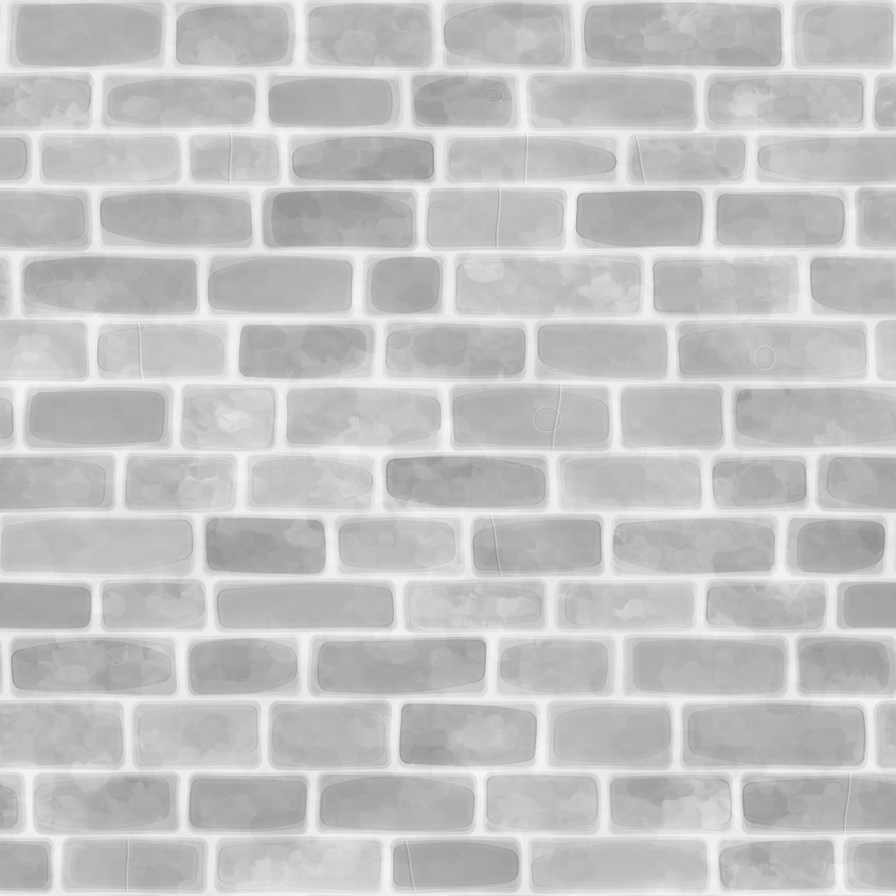
This texture is drawn by a WebGL 1 fragment shader. Its source:

```glsl
precision highp float;
// Pale grey painted brick wall: 14 running-bond courses of 6 uneven bricks, tiling.
// Joints are a jittered grid; each brick stacks a soft bed, a translucent glaze and
// a tapered face, washed with ragged cellular discs and marked by cracks and chips.

uniform vec2 u_resolution;

float hash(vec2 p) {
  return fract(sin(dot(p, vec2(127.1, 311.7))) * 43758.55);
}

// Position of joint i on a wrapping axis with count cells
float joint(float i, float count, float spread, float seed) {
  return i + spread * (hash(vec2(mod(i, count), seed)) - 0.5);
}

// Returns start, end and index of the uneven cell holding t
vec3 findCell(float t, float count, float spread, float seed) {
  float i = floor(t);
  if (t < joint(i, count, spread, seed)) i -= 1.0;
  else if (t >= joint(i + 1.0, count, spread, seed)) i += 1.0;
  return vec3(joint(i, count, spread, seed), joint(i + 1.0, count, spread, seed), i);
}

float roundBox(vec2 p, vec2 halfSize, float radius) {
  vec2 q = abs(p) - halfSize + radius;
  return length(max(q, 0.0)) + min(max(q.x, q.y), 0.0) - radius;
}

// Rounded box whose ends taper by a different amount at each corner
float taperedBox(vec2 p, vec2 halfSize, vec2 id, float cut) {
  vec2 side = step(0.0, p), bend = (p / halfSize) * (p / halfSize);
  float corner = hash(id + side * 5.3 + 41.0), end = hash(id + side.x * 9.1 + 63.0);
  vec2 inset = vec2(0.011 * pow(end, 4.0) + 0.004 * end * bend.y, cut * corner * corner * bend.x);
  return roundBox(p, halfSize - inset, 0.009);
}

// Cellular wash: overlapping translucent discs with crisp rims, roughly -1 to 1
float discs(vec2 uv, vec2 count, float seed) {
  vec2 p = uv * count, cell = floor(p);
  float sum = 0.0;
  for (int y = -1; y <= 1; y++) {
    for (int x = -1; x <= 1; x++) {
      vec2 c = cell + vec2(float(x), float(y));
      vec2 id = mod(c, count) + seed;
      vec2 site = c + vec2(hash(id), hash(id + 37.3));
      float radius = 0.4 + 0.5 * hash(id + 71.9);
      sum += (hash(id + 13.7) - 0.5) * (1.0 - smoothstep(radius - 0.12, radius, length(p - site)));
    }
  }
  return sum;
}

// Soft line of given half width, never thinner than a pixel
float line(float d, float width, float px) {
  return 1.0 - smoothstep(0.0, max(width, px), abs(d));
}

void main() {
  vec2 uv = gl_FragCoord.xy / u_resolution;
  float px = 1.0 / min(u_resolution.x, u_resolution.y);

  // Course and brick
  vec3 course = findCell((1.0 - uv.y) * 14.0, 14.0, 0.24, 3.1);
  float row = mod(course.z, 14.0);
  float shift = 0.13 + 0.5 * mod(row, 2.0) + 0.16 * (hash(vec2(row, 8.4)) - 0.5);
  vec3 brick = findCell(uv.x * 6.0 - shift, 6.0, 0.42, row + 20.3);
  vec2 id = vec2(mod(brick.z, 6.0), row);
  vec2 halfSize = 0.5 * vec2((brick.y - brick.x) / 6.0, (course.y - course.x) / 14.0);
  vec2 p = vec2((uv.x * 6.0 - shift - 0.5 * (brick.x + brick.y)) / 6.0,
                (0.5 * (course.x + course.y) - (1.0 - uv.y) * 14.0) / 14.0);

  // Outlines, bowed slightly by long waves
  vec2 w = p + 0.0009 * vec2(sin(uv.y * 75.4 + id.x), sin(uv.x * 31.4 + row * 2.0));
  float bed = roundBox(w, halfSize - vec2(0.0036, 0.0012), 0.011);
  float glaze = taperedBox(w, halfSize - vec2(0.0056, 0.0045), id + 5.7, 0.012);
  float face = taperedBox(w, halfSize - vec2(0.0062, 0.0058 + 0.003 * hash(id + 77.0)), id, 0.019);

  // Washes: fine discs displace the larger ones, giving ragged cloudy rims
  vec2 flow = uv + 0.0018 * vec2(sin(uv.y * 188.5) + sin(uv.x * 314.2),
                                 sin(uv.x * 201.1) + sin(uv.y * 339.3));
  float fine = discs(flow, vec2(96.0, 104.0), 9.0);
  float broad = discs(flow + 0.006 * fine, vec2(8.0, 13.0), 2.0);
  float blotch = discs(flow + vec2(0.010, -0.008) * fine, vec2(22.0, 30.0), 5.0);
  float stain = 0.4 * broad + 0.55 * blotch + 0.16 * fine;

  // Mortar, dulled where washes cross it, then the bed with its pale rim
  float shade = 0.925 + 0.06 * stain;
  float bedShade = mix(0.795, 0.865, smoothstep(-0.006, -0.0005, bed));
  bedShade += 0.06 * (hash(id + 17.0) - 0.5) + 0.09 * stain;
  shade = mix(shade, bedShade, 1.0 - smoothstep(-0.0014, 0.0012, bed));

  // Pale brushed streaks drifting along the border
  float drift = 0.0035 + 0.0022 * sin(uv.x * 25.1 + row) * sin(uv.y * 18.8 + id.x);
  shade += 0.035 * line(bed + drift, 0.0013, px);

  // Face tone: slope of light and washes, patchier on some bricks
  float patchy = hash(id + 83.0);
  float tone = 0.645 + 0.12 * hash(id + 29.0);
  tone += 0.05 * (hash(id + 51.0) - 0.5) * p.x / halfSize.x - 0.012 * p.y / halfSize.y;
  tone += (stain + 0.25 * max(stain, 0.0)) * mix(0.05, 0.17, patchy);

  // Translucent glaze, then the face with a pale inner border and dark ends
  float glazeMask = 1.0 - smoothstep(-0.001, 0.001, glaze);
  shade = mix(shade, tone + 0.06, 0.5 * glazeMask);
  shade += 0.025 * line(glaze, 0.0013, px);
  float atEnd = smoothstep(0.7, 0.95, abs(p.x) / halfSize.x);
  tone += 0.03 * smoothstep(-0.009, -0.001, face);
  tone -= (0.02 + 0.07 * atEnd) * hash(id + step(0.0, p.x) + 3.0) * line(face + 0.001, 0.0022, px);
  float faceMask = 1.0 - smoothstep(-0.0009, 0.0009, face);
  shade = mix(shade, tone, faceMask * 0.94);

  // Cracks: a dark stroke with a light lip
  float bedMask = 1.0 - smoothstep(-0.003, 0.0, bed);
  float lean = hash(id + 91.0) - 0.5;
  float crack = p.x - lean * halfSize.x * 1.5 - lean * 0.5 * p.y - 0.0015 * sin(p.y * 70.0);
  float cracked = step(0.92, hash(id + 107.0)) * bedMask;
  shade += cracked * (0.08 * line(crack - 0.002, 0.0014, px) - 0.06 * line(crack, 0.0014, px));

  // Chips: faint oval rings
  vec2 q = p - vec2(lean * halfSize.x, 0.008 * sin(row));
  float ring = length(q * vec2(1.0, 0.9 + lean)) - 0.009 - 0.006 * hash(id + 7.0);
  float chipped = step(0.93, hash(id + 131.0)) * bedMask;
  shade += chipped * (0.05 * line(ring - 0.0015, 0.0014, px) - 0.035 * line(ring, 0.0014, px));

  gl_FragColor = vec4(vec3(clamp(shade, 0.0, 0.97)), 1.0);
}
```
